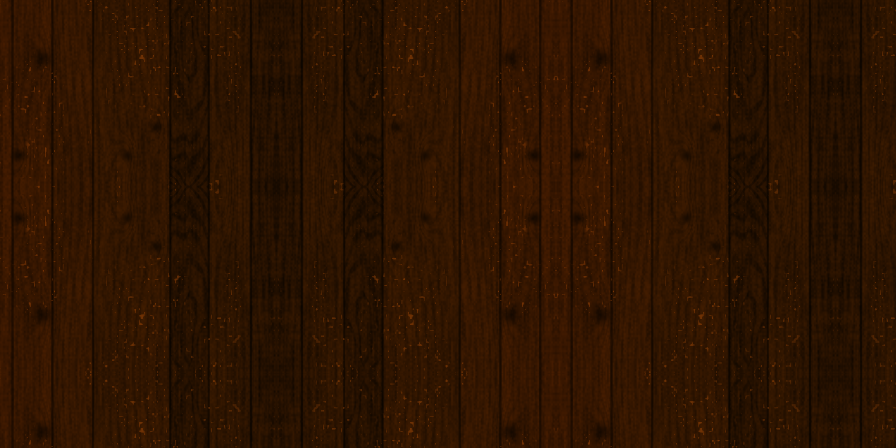
Reproduce this texture procedurally as a Shadertoy shader.

```glsl
float hash(vec2 p) {
    return fract(sin(dot(p, vec2(127.1, 311.7))) * 43758.5453);
}

float noise(vec2 p) {
    vec2 i = floor(p), f = fract(p);
    f = f * f * (3.0 - 2.0 * f);
    return mix(mix(hash(i), hash(i + vec2(1, 0)), f.x),
               mix(hash(i + vec2(0, 1)), hash(i + vec2(1, 1)), f.x), f.y);
}

// Mirrored repeat: distance from the nearest axis of symmetry
vec2 mirrorTile(vec2 p, vec2 axis, vec2 halfSize) {
    return abs(mod(p - axis + halfSize, 2.0 * halfSize) - halfSize);
}

// Soft bump used to bend the grain around a point
float bump(vec2 p, vec2 center, vec2 size) {
    vec2 d = (p - center) / size;
    return exp(-dot(d, d));
}

void mainImage(out vec4 fragColor, in vec2 fragCoord) {
    vec2 uv = fragCoord / iResolution.y;
    vec2 q = mirrorTile(uv, vec2(0.617, 0.583), vec2(0.624, 0.4167));

    // Planks: right edges, brightness and warmth
    float edges[6] = float[](0.057, 0.151, 0.237, 0.409, 0.5, 0.589);
    float tones[7] = float[](0.83, 0.95, 0.77, 1.02, 1.06, 1.05, 1.07);
    float warmth[7] = float[](0.0, 0.0, 0.0, 0.2, 0.5, 0.8, 1.0);
    int plank = 0;
    float seam = 0.0;
    for (int i = 0; i < 6; i++) {
        if (q.x > edges[i]) plank = i + 1;
        seam = max(seam, 1.0 - smoothstep(0.001, 0.004, abs(q.x - edges[i])));
    }
    float id = float(plank);

    // Growth rings, with ovals and chevrons on the figured planks
    float rings = 50.0 * q.x + 4.0 * noise(q * vec2(9.0, 2.4) + id * 17.0);
    if (plank == 1) rings += 3.5 * bump(q, vec2(0.12, 0.0), vec2(0.022, 0.1));
    if (plank == 3) rings += 3.0 * bump(q, vec2(0.35, 0.0), vec2(0.022, 0.07));
    if (plank == 2) {
        rings = 40.0 * abs(q.x - 0.194) + 5.0 * exp(-q.y / 0.08)
              + 2.0 * noise(q * vec2(30.0, 14.0));
    }

    // Knots push the rings aside and darken the wood
    vec2 knots[4] = vec2[](vec2(0.523, 0.286), vec2(0.573, 0.07),
                           vec2(0.268, 0.133), vec2(0.333, 0.07));
    float knot = 0.0;
    for (int i = 0; i < 4; i++) {
        float size = i == 0 ? 1.3 : 0.9;
        rings += 2.2 * bump(q, knots[i], size * vec2(0.022, 0.045));
        knot = max(knot, bump(q, knots[i], size * vec2(0.014, 0.013)));
    }
    float ringLine = smoothstep(0.45, 1.0, 0.5 + 0.5 * sin(6.2832 * rings));

    // Fine fibres, pores and broad stains
    float shade = tones[plank];
    shade += 0.32 * (noise(q * vec2(240.0, 22.0)) - 0.5);
    shade += 0.28 * (noise(q * vec2(260.0, 210.0) + 40.0) - 0.5);
    shade += 0.16 * (noise(q * vec2(14.0, 5.0) + id * 9.0) - 0.5);
    shade -= ringLine * (plank == 2 ? 0.22 : 0.14) - 0.04;

    // Saw marks and a dark band on the middle plank
    if (plank == 0) {
        shade += 0.16 * (noise(q * vec2(30.0, 130.0)) - 0.5);
        shade -= 0.16 * smoothstep(0.2, 0.215, q.y)
                      * (1.0 - smoothstep(0.235, 0.26, q.y));
    }
    shade *= (1.0 - 0.5 * knot) * (1.0 - 0.5 * seam);

    vec3 wood = mix(vec3(0.187, 0.083, 0.0), vec3(0.2, 0.08, 0.0), warmth[plank]);
    vec3 color = wood * shade;

    // Scattered bright flecks
    float fleck = smoothstep(0.8, 0.97, noise(q * vec2(200.0, 150.0) + 7.0));
    fleck *= smoothstep(0.35, 0.8, noise(q * vec2(22.0, 9.0) + 3.0));
    color += vec3(0.22, 0.1, 0.015) * fleck * (1.0 - knot);

    fragColor = vec4(max(color, 0.0), 1.0);
}
```
